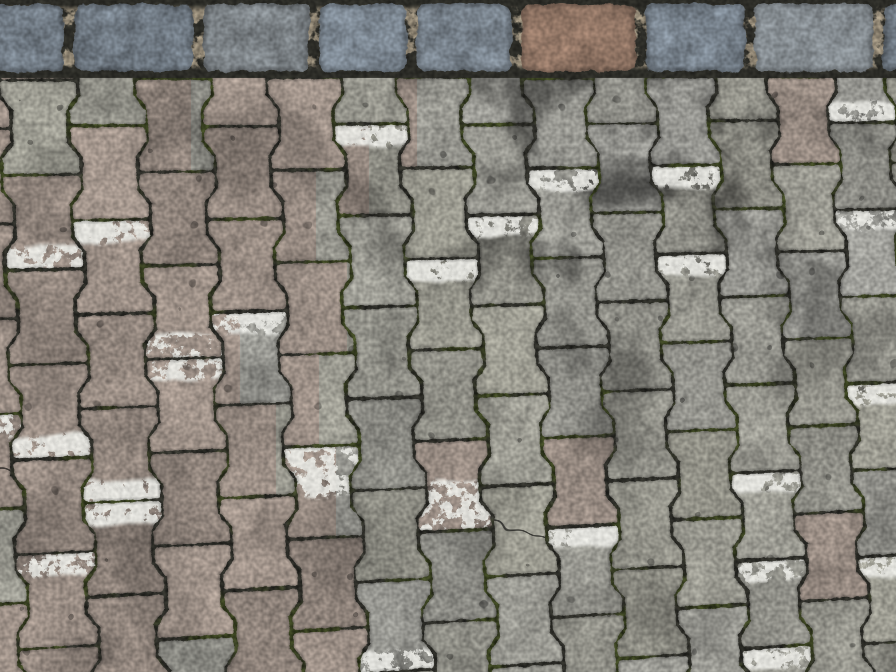
Write a WebGL 1 fragment shader that draws this texture.

```glsl
precision highp float;
// Worn pavement of interlocking bone-shaped concrete pavers below a row of curb stones.
// A trapezoid wave bends the column borders, alternate columns shift by half a block,
// and hashes and gradient noise add tints, worn white paint, stains, moss and grain.

uniform vec2 u_resolution;

// Lengths are in canvas heights, y runs down from the top.
const float CURB_END = 0.116;
const float CURB_MIDDLE = 0.056;
const float CURB_HALF = 0.050;
const float STONE_PITCH = 0.171;
const float STONE_GAP = 0.008;
const float RUST_STONE = 4.0;
const float COLUMN_WIDTH = 0.097;
const float ROW_HEIGHT = 0.1415;
const float ROW_SHRINK = 0.0095;    // rows get shorter toward the right
const float BONE_DEPTH = 0.082;     // side swing, in columns
const float BONE_STEEPNESS = 3.1;
const float JOINT_HALF = 0.0023;
const float CORNER = 0.007;
const float PAINTED_SHARE = 0.22;
const float CRACKED_SHARE = 0.03;
const vec2 STAIN_CENTER = vec2(0.95, 0.22);

const vec3 PAVER_GRAY = vec3(0.595, 0.595, 0.575);
const vec3 PAVER_BROWN = vec3(0.605, 0.555, 0.520);
const vec3 PAVER_OLIVE = vec3(0.590, 0.585, 0.530);
const vec3 PAINT = vec3(0.90, 0.90, 0.88);
const vec3 JOINT = vec3(0.17, 0.17, 0.15);
const vec3 MOSS = vec3(0.21, 0.24, 0.12);
const vec3 SAND = vec3(0.56, 0.52, 0.45);
const vec3 STONE_BLUE = vec3(0.46, 0.50, 0.54);
const vec3 STONE_PALE = vec3(0.59, 0.59, 0.57);
const vec3 STONE_RUST = vec3(0.53, 0.43, 0.37);

float hash(vec2 p) {
  return fract(sin(dot(p, vec2(127.1, 311.7))) * 43758.55);
}

vec2 gradient(vec2 cell) {
  float a = 6.2832 * hash(cell);
  return vec2(cos(a), sin(a));
}

// Gradient noise, about -0.7 to 0.7
float noise(vec2 p) {
  vec2 i = floor(p), f = p - i;
  vec2 w = f * f * f * (f * (f * 6.0 - 15.0) + 10.0);
  vec2 e = vec2(1.0, 0.0);
  float top = mix(dot(gradient(i), f), dot(gradient(i + e), f - e), w.x);
  float low = mix(dot(gradient(i + e.yx), f - e.yx), dot(gradient(i + 1.0), f - 1.0), w.x);
  return mix(top, low, w.y);
}

float fbm(vec2 p) {
  float sum = 0.0, gain = 1.0;
  for (int i = 0; i < 4; i++) {
    sum += gain * noise(p);
    p = p * 2.03 + 17.3;
    gain *= 0.55;
  }
  return sum;
}

// Small round dark spots, one at most per cell
float spots(vec2 p) {
  vec2 q = p * 16.0, cell = floor(q);
  vec2 center = 0.25 + 0.5 * vec2(hash(cell + 3.1), hash(cell + 8.7));
  float radius = mix(0.05, 0.13, hash(cell + 5.3));
  float d = length(q - cell - center) + 0.05 * noise(p * 110.0);
  return step(hash(cell), 0.3) * (1.0 - smoothstep(radius * 0.6, radius, d));
}

vec3 curb(vec2 p, float grain, float pixel) {
  float q = (p.x - 0.109) / STONE_PITCH;
  float border = floor(q + 0.5);
  float side = q - border - 0.3 * (hash(vec2(border, 4.0)) - 0.5);
  float id = side > 0.0 ? border : border - 1.0;
  vec2 edge = vec2(STONE_GAP - abs(side) * STONE_PITCH, abs(p.y - CURB_MIDDLE) - CURB_HALF) + 0.012;
  float d = length(max(edge, 0.0)) + min(max(edge.x, edge.y), 0.0) - 0.012 + 0.005 * fbm(p * 40.0);

  vec3 stone = mix(STONE_BLUE, STONE_PALE, smoothstep(0.3, 0.8, hash(vec2(id, 9.0))));
  stone = mix(stone, STONE_RUST, 1.0 - step(0.5, abs(id - RUST_STONE)));
  stone *= 0.92 + 0.16 * hash(vec2(id, 2.0)) + 0.22 * fbm(p * 28.0) + 0.35 * grain;
  stone *= mix(0.78, 1.0, smoothstep(0.0, 0.01, -d));
  float sandy = smoothstep(-0.15, 0.2, fbm(p * 35.0)) * smoothstep(0.05, 0.038, abs(p.y - CURB_MIDDLE));
  vec3 gap = mix(JOINT, SAND, sandy) * (1.0 + 0.6 * grain);
  return mix(stone, gap, smoothstep(-pixel, pixel, d));
}

vec3 pavers(vec2 p, float grain, float pixel) {
  // Slight shear and perspective of the laid grid
  float depth = p.y - 0.12;
  float u = (p.x - 0.035 * depth) / (1.0 + 0.025 * depth);
  float k = 0.64 * u * u + 9.776 * u - 0.06;
  float pitch = ROW_HEIGHT - ROW_SHRINK * p.x;
  float v = (p.y - 0.118 + 0.002 * p.x) / pitch;

  // Bent column border, then the joint between blocks
  float border = floor(k + 0.5);
  float turn = mod(border, 2.0) * 2.0 - 1.0;
  float wave = BONE_STEEPNESS * (1.0 - 4.0 * abs(fract(v + 0.5) - 0.5));
  float side = k - border - turn * BONE_DEPTH * clamp(wave, -1.0, 1.0);
  float column = side > 0.0 ? border : border - 1.0;
  float w = v + 0.5 * mod(column, 2.0) + 0.04 * (hash(vec2(column, 1.0)) - 0.5);
  vec2 id = vec2(column, floor(w));
  float f = fract(w);
  vec2 inside = vec2(abs(side) * COLUMN_WIDTH * (abs(wave) < 1.0 ? 0.82 : 1.0), min(f, 1.0 - f) * pitch);
  float d = CORNER - length(max(CORNER - inside, 0.0)) + 0.0022 * fbm(p * 75.0);

  // Concrete: warm tints gather on the left
  float warm = mix(0.75, 0.04, smoothstep(0.25, 0.75, p.x));
  vec3 color = mix(PAVER_GRAY, PAVER_OLIVE, 0.6 * hash(id + 6.0));
  color = mix(color, PAVER_BROWN, step(hash(id + 21.0), warm));
  float cloud = fbm(p * 13.0);
  color *= 1.0 + 0.14 * (hash(id + 33.0) - 0.5) + 0.12 * cloud + 0.40 * grain;
  vec2 away = p - STAIN_CENTER;
  float stain = smoothstep(-0.05, 0.5, fbm(p * 7.0 + 4.0)) * (0.15 + 0.35 * exp(-9.0 * dot(away, away)));
  color *= (1.0 - stain) * (1.0 - 0.3 * spots(p));

  // Worn paint on one end, sometimes reaching over the waist
  float end = hash(id + 47.0) < 0.65 ? f : 1.0 - f;
  float reach = hash(id + 52.0) < 0.2 ? 0.55 : 0.24;
  float wear = fbm(p * 48.0) + 0.6 * noise(p * 14.0) + 0.5 * (hash(id + 58.0) - 0.3);
  float paint = step(hash(id + 64.0), PAINTED_SHARE) * smoothstep(0.04, -0.03, end - reach + 0.05 * cloud);
  paint *= 1.0 - smoothstep(0.2, 0.45, wear);
  color = mix(color, PAINT * (1.0 + 0.15 * grain), 0.94 * paint);

  // Rare cracks, darkened rims and mossy joints
  float crack = abs(f - 0.5 - 0.25 * (k - column - 0.5) - 0.12 * noise(p * 30.0)) * pitch;
  color *= 1.0 - 0.6 * step(hash(id + 71.0), CRACKED_SHARE) * smoothstep(0.0025, 0.0005, crack);
  color *= mix(0.82, 1.0, smoothstep(JOINT_HALF, JOINT_HALF + 0.005, d));
  vec3 seam = mix(JOINT, MOSS, smoothstep(-0.1, 0.35, fbm(p * 9.0 + 31.0))) * (1.0 + grain);
  float width = JOINT_HALF * (1.0 + 0.6 * noise(p * 6.0 + 12.0));
  return mix(seam, color, smoothstep(width - pixel, width + pixel, d));
}

void main() {
  vec2 p = vec2(gl_FragCoord.x, u_resolution.y - gl_FragCoord.y) / u_resolution.y;
  float pixel = 0.7 / u_resolution.y;
  float grain = 0.6 * noise(p * 170.0) + 0.4 * noise(p * 90.0 + 7.0);
  float below = smoothstep(-pixel, pixel, p.y - CURB_END);
  vec3 color = mix(curb(p, grain, pixel), pavers(p, grain, pixel), below);
  gl_FragColor = vec4(clamp(color, 0.0, 1.0), 1.0);
}
```
